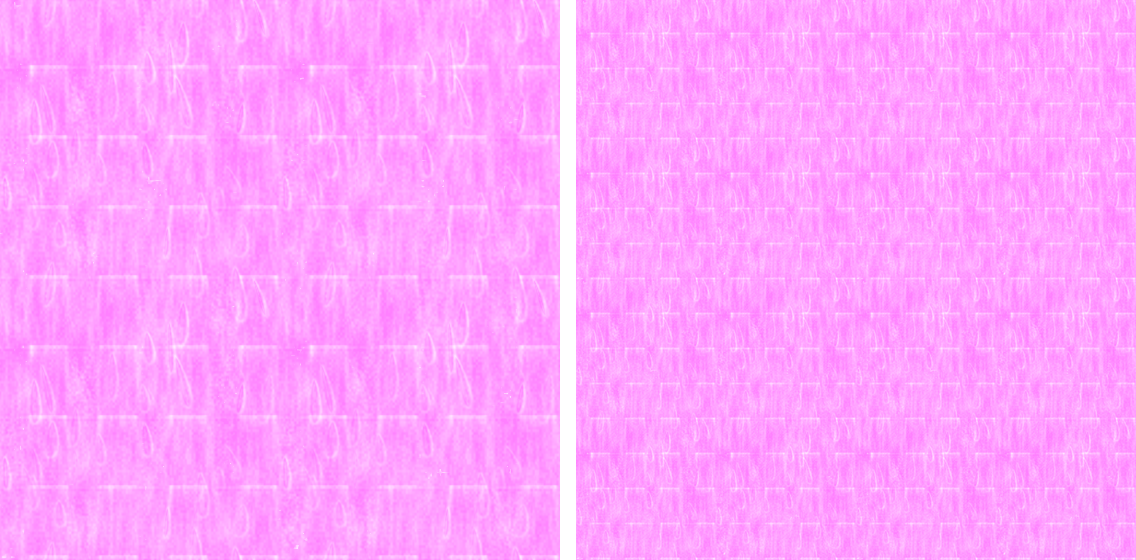
Left: one tile. Right: repeated 2 by 2.
This texture is drawn by a Shadertoy shader. Its source:

```glsl
// Pink woven panels: an 8 by 8 grid of flared strips, each with a pale top band,
// overlaid with slender leaf outlines, vertical fibres and sandy grain.
// Everything is summed as one height value; all lattices wrap so the canvas tiles.

const float CELLS = 8.0;         // panels across and down
const float MOTIF = 4.0;         // leaves and fibres recur every 4 panels
const vec2 PANEL_ORIGIN = vec2(0.69, 0.083);
const float PANEL_HALF = 0.26;

float hash(vec2 p) {
    return fract(sin(dot(p, vec2(127.1, 311.7))) * 43758.5453);
}

// Value noise whose lattice wraps after the given period
float wrapNoise(vec2 p, vec2 period, float seed) {
    vec2 i = floor(p), f = fract(p);
    vec2 u = f * f * (3.0 - 2.0 * f);
    vec2 a = mod(i, period) + seed;
    vec2 b = mod(i + 1.0, period) + seed;
    return mix(mix(hash(a), hash(vec2(b.x, a.y)), u.x),
               mix(hash(vec2(a.x, b.y)), hash(b), u.x), u.y);
}

// Noise with a whole number of lattice steps per motif
float motifNoise(vec2 p, vec2 stepsPerCell, float seed) {
    return wrapNoise(p * stepsPerCell, stepsPerCell * MOTIF, seed);
}

float ridge(float d, float width) {
    return exp(-d * d / (width * width));
}

// Slender tilted loop: bright rim, unevenly lit, with a faint fill
float leaf(vec2 p, vec2 halfSize, float tilt) {
    p.x += p.y * tilt;
    p.x /= 1.0 - 0.35 * clamp(p.y / halfSize.y, -1.0, 1.0);
    float k = length(p / halfSize);
    float slope = max(length(p / (halfSize * halfSize)), 0.001);
    float d = k * (k - 1.0) / slope;
    float side = 0.65 + 0.35 * clamp(p.x / halfSize.x, -1.0, 1.0);
    float shade = ridge(d + 0.045, 0.03) * 0.25;
    return ridge(d, 0.024) * side - shade + 0.18 * (1.0 - smoothstep(0.7, 1.0, k));
}

// Leaves scattered over the neighbouring cells
float leaves(vec2 p) {
    vec2 cell = floor(p);
    float sum = 0.0;
    for (int y = -1; y <= 1; y++)
    for (int x = -1; x <= 1; x++)
    for (int n = 0; n < 4; n++) {
        vec2 home = cell + vec2(x, y);
        vec2 id = mod(home, MOTIF) + 17.0 * float(n);
        vec2 centre = home + vec2(hash(id + 1.3), hash(id + 2.7));
        vec2 halfSize = vec2(mix(0.04, 0.1, hash(id + 4.1)),
                             mix(0.18, 0.4, hash(id + 5.9)));
        float tilt = mix(-0.16, 0.34, hash(id + 7.7));
        float strength = mix(0.12, 1.0, pow(hash(id + 9.2), 2.0));
        sum += strength * leaf(p - centre, halfSize, tilt);
    }
    return sum;
}

// Pale top band with ragged drips, and flared side edges fading downward
float panel(float x, float depth, vec2 p) {
    float drip = motifNoise(p, vec2(20.0, 2.0), 31.0);
    float wear = motifNoise(p, vec2(4.0, 3.0), 47.0);
    float inside = 1.0 - smoothstep(PANEL_HALF - 0.02, PANEL_HALF + 0.03, abs(x));
    float start = smoothstep(0.0, 0.03, depth);
    float band = inside * start * exp(-depth * mix(16.0, 6.0, drip));
    float edge = abs(x) - PANEL_HALF - 0.07 * depth + 0.05 * (wear - 0.5);
    float sides = ridge(edge, 0.04) * start * (1.0 - depth) * wear;
    return 0.2 * band + 0.16 * sides - 0.03 * inside * start * (1.0 - depth);
}

// Fine grain, stronger in some of the gaps, with rare sparkles
float grain(float x, vec2 q, vec2 p) {
    vec2 id = mod(floor(q), CELLS);
    vec2 f = fract(q);
    float gap = smoothstep(0.24, 0.36, abs(x));
    float fade = smoothstep(0.0, 0.15, f.y) * smoothstep(1.0, 0.85, f.y);
    float rough = gap * fade * smoothstep(0.35, 0.9, hash(id + 61.0));
    float fine = motifNoise(p, vec2(32.0, 26.0), 5.0) - 0.5;
    float sand = wrapNoise(p * 28.0, vec2(28.0 * CELLS), 7.0) - 0.5;
    float speck = wrapNoise(p * 24.0, vec2(24.0 * CELLS), 83.0);
    float spot = smoothstep(0.62, 0.85, motifNoise(p, vec2(3.0), 71.0));
    float sparkle = smoothstep(0.82, 0.97, speck) * spot * gap;
    return 0.09 * fine + 0.1 * rough * sand + 0.2 * sparkle;
}

void mainImage(out vec4 fragColor, in vec2 fragCoord) {
    vec2 p = fragCoord / iResolution.xy * CELLS;
    vec2 q = p - PANEL_ORIGIN;
    float x = fract(q.x + 0.5) - 0.5;
    float depth = 1.0 - fract(q.y);

    // Broad mottling and vertical fibres
    float cloud = motifNoise(p, vec2(2.0, 1.0), 11.0) - 0.5;
    float fibre = motifNoise(p, vec2(10.0, 2.0), 13.0) - 0.5;
    float thread = motifNoise(p, vec2(22.0, 4.0), 19.0) - 0.5;
    float height = 0.608 + 0.075 * cloud + 0.1 * fibre + 0.1 * thread;

    // Seam across each row and a soft glow low in the gaps
    float gap = smoothstep(0.2, 0.4, abs(x));
    height += 0.025 * ridge(depth - 0.05, 0.02) - 0.03 * ridge(depth - 0.085, 0.018);
    height += 0.09 * gap * ridge(depth - 0.72, 0.2) * motifNoise(p, vec2(5.0, 2.0), 23.0);

    height += panel(x, depth, p) + 0.19 * leaves(p) + grain(x, q, p);
    fragColor = vec4(1.0, clamp(height, 0.5, 0.95), 1.0, 1.0);
}
```
